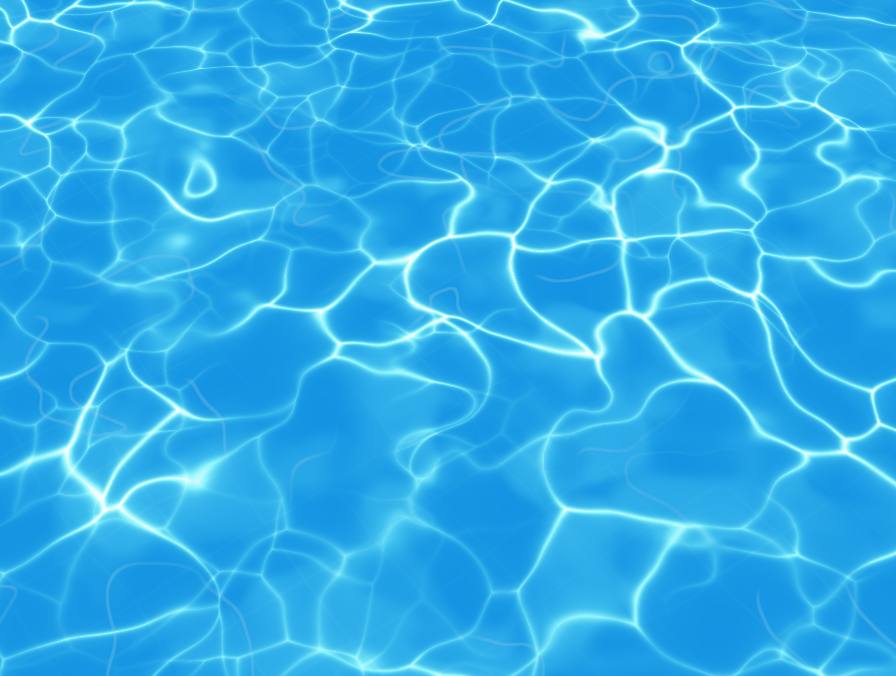
This texture is drawn by a Shadertoy shader. Its source:

```glsl
#define HORIZON 2.5
#define GROUND_SCALE vec2(12.0, 32.0)
#define WARP 0.62
#define LINE_WIDTH 0.036
#define GLOW_WIDTH 0.17
#define TILE_SIZE 0.62
#define DEEP vec3(0.075, 0.575, 0.885)
#define AQUA vec3(0.24, 0.74, 0.93)
#define FOAM vec3(0.54, 0.95, 0.99)
#define GLINT vec3(0.93, 1.0, 0.99)
#define FILM vec3(0.45, 0.74, 0.86)

vec2 hash2(vec2 p) {
    vec3 q = fract(p.xyx * vec3(0.1031, 0.1030, 0.0973));
    q += dot(q, q.yzx + 33.33);
    return fract((q.xx + q.yz) * q.zy);
}

vec2 noise2(vec2 p) {
    vec2 cell = floor(p), f = fract(p);
    f = f * f * f * (f * (f * 6.0 - 15.0) + 10.0);
    vec2 low = mix(hash2(cell), hash2(cell + vec2(1, 0)), f.x);
    vec2 high = mix(hash2(cell + vec2(0, 1)), hash2(cell + vec2(1, 1)), f.x);
    return mix(low, high, f.y);
}

vec2 ripple(vec2 p) {
    vec2 swell = noise2(p * 0.9 + 40.0) - 0.5;
    vec2 chop = noise2(p * 2.1 + 71.0) - 0.5;
    return p + WARP * (1.5 * swell + 0.55 * chop);
}

// Nearest edge, second nearest edge and a random value of the cell
vec3 cellEdges(vec2 p) {
    vec2 base = floor(p), f = fract(p), nearest = vec2(0), home = vec2(0);
    float best = 9.0;
    for (int y = -1; y <= 1; y++)
    for (int x = -1; x <= 1; x++) {
        vec2 tile = vec2(x, y);
        vec2 r = tile + 0.08 + 0.84 * hash2(base + tile) - f;
        float d = dot(r, r);
        if (d < best) { best = d; nearest = r; home = tile; }
    }
    vec2 edges = vec2(9);
    for (int y = -2; y <= 2; y++)
    for (int x = -2; x <= 2; x++) {
        vec2 tile = home + vec2(x, y);
        if (x == 0 && y == 0) continue;
        vec2 r = tile + 0.08 + 0.84 * hash2(base + tile) - f;
        float d = dot(0.5 * (nearest + r), normalize(r - nearest));
        if (d < edges.x) edges = vec2(d, edges.x);
        else edges.y = min(edges.y, d);
    }
    return vec3(edges, hash2(base + home + 17.0).x);
}

// Bright folds of light: thin core, one-sided glow, flare at the joints
float caustics(vec2 p, float strength) {
    vec3 cell = cellEdges(ripple(p));
    float core = exp(-pow(cell.x / LINE_WIDTH, 1.3));
    float glow = exp(-cell.x / GLOW_WIDTH) * mix(0.08, 0.36, cell.z);
    float flare = exp(-cell.y / 0.07);
    return strength * (0.72 * core + glow + 0.6 * flare * (0.3 + core));
}

// Thin line where a field crosses zero, with its width in canvas heights
float contour(float field, float width) {
    float slope = max(fwidth(field) * iResolution.y, 0.0001);
    return 1.0 - smoothstep(0.3, 1.0, abs(field) / (slope * width));
}

void mainImage(out vec4 fragColor, in vec2 fragCoord) {
    // Perspective view of the pool floor
    vec2 uv = fragCoord / iResolution.y;
    float depth = 1.0 / (HORIZON - uv.y);
    vec2 ground = vec2((uv.x - 0.66) * depth, depth) * GROUND_SCALE + 20.0;

    // Broad pale patches
    vec2 bent = ripple(ground * 1.2 + 9.0);
    float patches = 0.6 * noise2(bent * 0.9).x + 0.4 * noise2(bent * 2.3).y;
    float light = 0.24 * smoothstep(0.42, 0.78, patches);

    // Main and secondary nets of light
    vec2 fade = noise2(ground * 0.8 + 5.0);
    light += caustics(ground, mix(0.35, 1.1, smoothstep(0.2, 0.8, fade.x)));
    light += caustics(ground * 1.25 + 31.7, 0.5 * smoothstep(0.35, 0.85, fade.y));

    // Faint diagonal tile joints
    vec2 tiles = mat2(0.8, -0.6, 0.6, 0.8) * mix(ground, ripple(ground), 0.15) / TILE_SIZE;
    vec2 joint = abs(fract(tiles) - 0.5);
    vec2 seam = smoothstep(0.465, 0.495, joint);
    light += 0.05 * max(seam.x, seam.y) * fade.y;

    // Colour by brightness
    vec3 color = mix(DEEP, AQUA, clamp(light / 0.43, 0.0, 1.0));
    color = mix(color, FOAM, clamp((light - 0.43) / 0.45, 0.0, 1.0));
    color = mix(color, GLINT, clamp((light - 0.88) / 0.6, 0.0, 1.0));

    // Pale looping reflections on the surface
    vec2 surface = noise2(ripple(ground * 1.1 + 63.0) * 1.2);
    float loops = contour(surface.x - 0.55, 0.003) * smoothstep(0.35, 0.7, surface.y);
    color = mix(color, max(color, FILM), 0.4 * loops);

    fragColor = vec4(color, 1.0);
}
```
